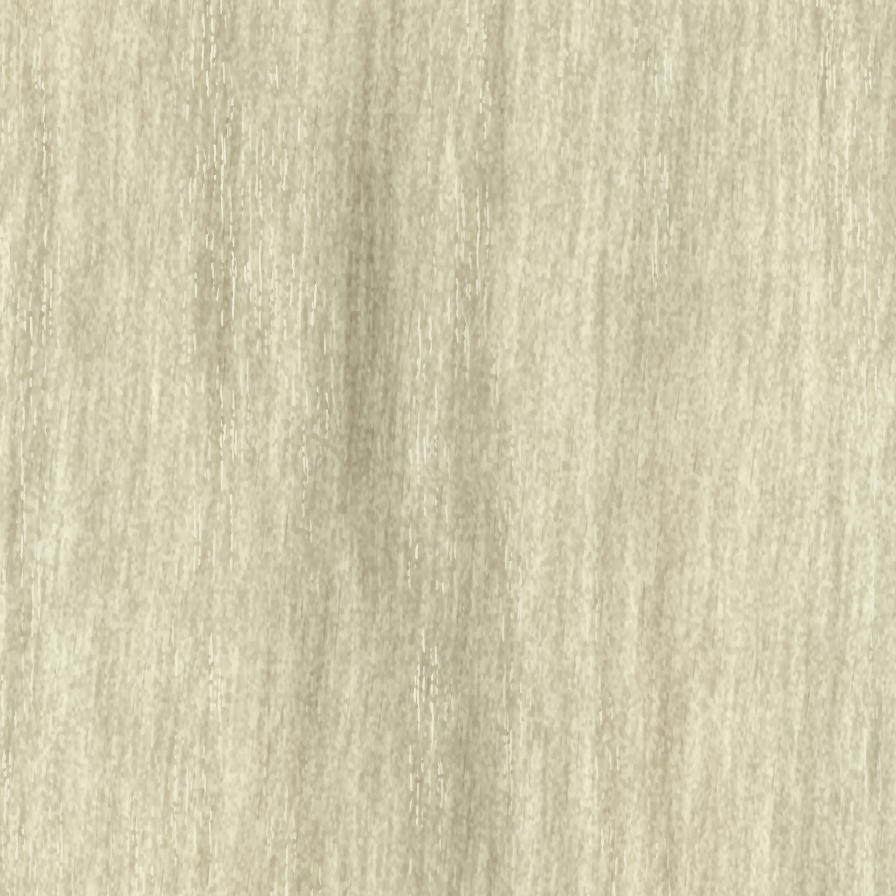
Reproduce this texture procedurally as a WebGL 2 fragment shader.

```glsl
#version 300 es
precision highp float;

uniform vec2 u_resolution;
out vec4 fragColor;

vec4 hash4(vec2 p) {
    vec4 q = fract(p.xyxy * vec4(0.1031, 0.1030, 0.0973, 0.1099));
    q += dot(q, q.wzxy + 33.33);
    return fract((q.xxyz + q.yzzw) * q.zywx);
}

// Smooth cellular noise: nearby cell tones blended by distance
float cellBlend(vec2 p) {
    vec2 base = floor(p);
    float total = 0.0, weights = 0.0;
    for (int j = -1; j <= 1; j++) {
        for (int i = -1; i <= 1; i++) {
            vec2 id = base + vec2(i, j);
            vec4 rnd = hash4(id);
            vec2 d = p - id - 0.5 - (rnd.xy - 0.5) * 0.8;
            float w = exp(-4.5 * dot(d, d));
            total += w * rnd.w;
            weights += w;
        }
    }
    return total / weights;
}

// Tapered upright strokes, at most one per cell
float strokes(vec2 p, vec2 cells, float chance, float halfWidth, float blur) {
    vec2 base = floor(p * cells);
    float ink = 0.0;
    for (int j = -1; j <= 1; j++) {
        for (int i = -1; i <= 1; i++) {
            vec2 id = base + vec2(i, j);
            vec4 rnd = hash4(id + 57.0);
            vec2 d = p - (id + 0.5 + (rnd.xy - 0.5) * 0.7) / cells;
            float along = d.y * cells.y / (0.15 + 0.45 * rnd.z);
            float taper = max(1.0 - along * along, 0.0);
            float w = halfWidth * (0.5 + 0.5 * taper);
            float body = 1.0 - smoothstep(w - blur, w + blur, abs(d.x));
            float strength = step(rnd.w, chance) * (0.5 + 0.5 * rnd.z);
            ink = max(ink, body * smoothstep(0.0, 0.4, taper) * strength);
        }
    }
    return ink;
}

void main() {
    vec2 uv = gl_FragCoord.xy / u_resolution.y;
    float soft = 0.6 / u_resolution.y;

    // Nearly straight grain, with a second set of axes leaning right
    vec2 p = uv;
    p.x += 0.003 * sin(uv.y * 6.0 + uv.x * 8.0) + 0.0015 * sin(uv.y * 17.0 - uv.x * 15.0);
    vec2 leaning = vec2(p.x - uv.y * 0.09, uv.y);

    // Long weathered bands, thin dark seams and small knots
    float broad = cellBlend(p * vec2(9.0, 0.9) + 3.0);
    float narrow = cellBlend(p * vec2(24.0, 2.4) + 41.0);
    float stain = smoothstep(0.42, 0.88, 0.6 * broad + 0.4 * narrow);
    float seam = smoothstep(0.55, 0.9, cellBlend(p * vec2(36.0, 1.8) + 29.0));
    float knot = strokes(p, vec2(7.0, 2.6), 0.3, 0.006, 0.012);
    float crack = strokes(p, vec2(22.0, 4.0), 0.3, 0.0014, 0.002);

    // Fine grain running along the wood
    float lines = cellBlend(p * vec2(80.0, 2.6) + 11.0);
    float fibre = cellBlend(leaning * vec2(190.0, 17.0) + 23.0);
    float grit = cellBlend(p * vec2(310.0, 190.0) + 71.0);

    float tone = 0.03 - 0.14 * stain - 0.05 * seam - 0.07 * knot * (0.3 + narrow);
    tone -= 0.06 * crack;
    tone += 0.065 * (lines - 0.5) + 0.1 * (fibre - 0.5) + 0.115 * (grit - 0.5);

    // Short slanted pores
    float pores = strokes(leaning, vec2(80.0, 26.0), 0.35, 0.001, soft);
    tone -= 0.075 * pores * smoothstep(0.1, 0.5, fibre);

    // Pale limed streaks, ragged and gathered in columns
    float gathered = smoothstep(0.32, 0.72, cellBlend(p * vec2(20.0, 1.8) + 91.0));
    float ragged = smoothstep(0.12, 0.5, grit);
    vec2 frayed = uv + vec2(0.0014 * (grit - 0.5) + 0.0006 * sin(uv.y * 90.0), 0.0);
    float lime = strokes(frayed, vec2(95.0, 11.0), 0.42, 0.0013, soft);
    lime = max(lime, strokes(frayed + 0.37, vec2(130.0, 34.0), 0.34, 0.0013, soft));
    lime *= ragged * (0.25 + 0.75 * gathered);

    // Cream wood shifting between warm brown and cool grey
    vec3 wood = vec3(0.822, 0.797, 0.680) + tone * vec3(0.92, 1.0, 1.05);
    float warmth = cellBlend(p * vec2(6.0, 1.5) + 19.0) - 0.5;
    wood += warmth * vec3(0.018, -0.004, -0.016);
    wood = mix(wood, vec3(0.940, 0.930, 0.850), 0.95 * lime);

    fragColor = vec4(wood, 1.0);
}
```
